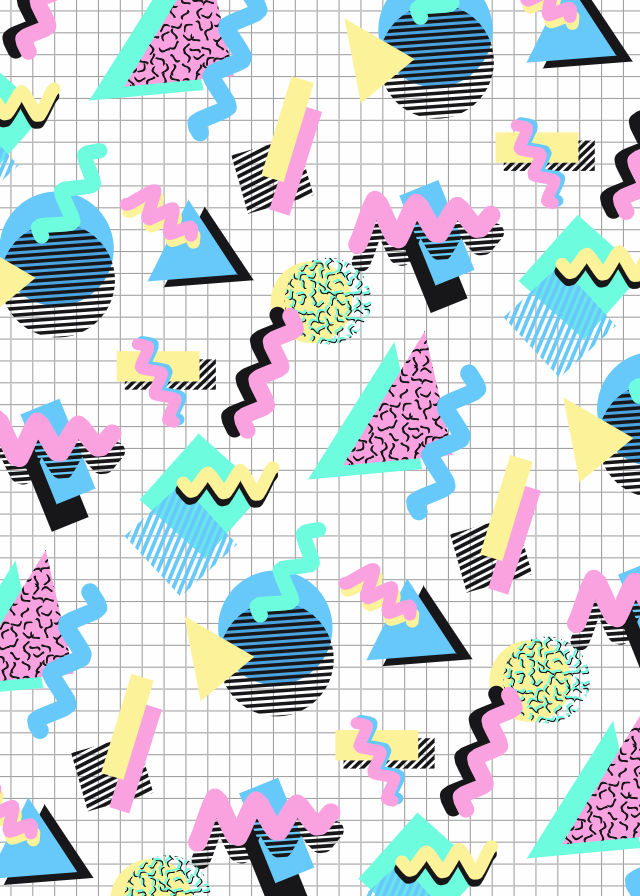
A Shadertoy shader for this pattern:

```glsl
// Retro geometric shapes, squiggles and hatching on a tilted square lattice over graph paper.

const float TAU = 6.2831853;
const float HEIGHT = 768.0; // canvas height in design units, y down
const vec2 STEP_A = vec2(187.5, 324.8), STEP_B = vec2(324.8, -187.5); // lattice
const vec3 PAPER = vec3(0.995), GRID = vec3(0.62), INK = vec3(0.09, 0.09, 0.1);
const vec3 BLUE = vec3(0.4, 0.79, 0.98), DEEP_BLUE = vec3(0.29, 0.64, 0.87);
const vec3 PINK = vec3(0.98, 0.63, 0.88), MINT = vec3(0.43, 0.99, 0.87);
const vec3 YELLOW = vec3(0.99, 0.95, 0.6);

vec2 hash2(vec2 p) {
  return fract(sin(vec2(dot(p, vec2(127.1, 311.7)), dot(p, vec2(269.5, 183.3)))) * 4375.85);
}

// Moves p into the lattice cell centred on (x, y).
vec2 wrapCell(vec2 p, float x, float y) {
  vec2 c = vec2(x, y), d = p - c;
  vec2 k = vec2(dot(d, STEP_A), dot(d, STEP_B)) / dot(STEP_A, STEP_A);
  k -= round(k);
  return c + STEP_A * k.x + STEP_B * k.y;
}

float segment(vec2 p, vec2 a, vec2 b) {
  vec2 d = b - a;
  return length(p - a - d * clamp(dot(p - a, d) / dot(d, d), 0.0, 1.0));
}

float disc(vec2 p, float x, float y, float r) { return length(p - vec2(x, y)) - r; }

// Box running from ends.xy to ends.zw.
float bar(vec2 p, vec4 ends, float halfWidth) {
  vec2 d = ends.zw - ends.xy, u = normalize(d), q = p - 0.5 * (ends.xy + ends.zw);
  vec2 e = abs(vec2(dot(q, u), dot(q, vec2(-u.y, u.x)))) - vec2(0.5 * length(d), halfWidth);
  return max(e.x, e.y);
}

float edge(vec2 p, vec2 a, vec2 b) {
  vec2 d = normalize(b - a);
  return dot(p - a, vec2(d.y, -d.x));
}

float triangle(vec2 p, vec4 ab, vec2 c) {
  vec2 a = ab.xy, b = ab.zw;
  float s = -sign(edge(c, a, b));
  return max(max(s * edge(p, a, b), s * edge(p, b, c)), s * edge(p, c, a));
}

// Rounded zigzag stroke; shape holds start swing, end swing, wave count, phase.
float squiggle(vec2 p, vec4 ends, vec4 shape, float radius) {
  vec2 a = ends.xy, b = ends.zw, n = normalize(vec2(a.y - b.y, b.x - a.x)), last;
  float best = 1e5;
  for (int i = 0; i <= 36; i++) {
    float t = float(i) / 36.0;
    float swing = asin(0.95 * sin(TAU * shape.z * t + shape.w)) / 1.25;
    vec2 q = mix(a, b, t) + n * swing * mix(shape.x, shape.y, t);
    if (i > 0) best = min(best, segment(p, last, q));
    last = q;
  }
  return best - radius;
}

float hatch(vec2 p, float angle, float period, float width) {
  float t = dot(p, vec2(cos(angle), sin(angle))) / period;
  return abs(fract(t) - 0.5) * period - 0.5 * width;
}

// Scattered short curved strokes.
float confetti(vec2 p, float size, float radius) {
  float best = 1e5;
  for (int k = 0; k < 9; k++) {
    vec2 id = floor(p / size) + vec2(k % 3, k / 3) - 1.0, h = hash2(id);
    vec2 q = p / size - id - 0.25 - 0.5 * h;
    float a = TAU * hash2(id + 7.3).x;
    q = mat2(cos(a), sin(a), -sin(a), cos(a)) * q;
    q.y += 0.18 * sin(q.x * 5.0 + TAU * h.y);
    best = min(best, segment(q, vec2(-0.4, 0), vec2(0.4, 0)));
  }
  return best * size - radius;
}

void paint(inout vec3 col, vec3 ink, float d, float px) {
  col = mix(col, ink, clamp(0.5 - d / px, 0.0, 1.0));
}

// Squiggle over a shifted copy of itself.
void twin(inout vec3 col, vec3 under, vec3 over, vec2 p, vec2 shift, vec4 ends, vec4 shape, float r, float px) {
  paint(col, under, squiggle(p - shift, ends, shape, r), px);
  paint(col, over, squiggle(p, ends, shape, r), px);
}

void mainImage(out vec4 fragColor, in vec2 fragCoord) {
  float px = HEIGHT / iResolution.y, d, base;
  vec2 p = vec2(fragCoord.x, iResolution.y - fragCoord.y) * px, q;
  vec3 col = PAPER;
  paint(col, GRID, min(hatch(p, 0.0, 18.75, 0.9), hatch(p, TAU / 4.0, 18.75, 0.9)), px);

  // Blue and hatched discs, yellow triangle, mint squiggle
  q = wrapCell(p, 225.0, 535.0);
  base = disc(q, 236.0, 538.0, 49.0);
  d = disc(q, 237.0, 565.0, 49.0);
  paint(col, BLUE, base, px);
  paint(col, DEEP_BLUE, max(d, base), px);
  paint(col, INK, max(d, hatch(q, 1.5, 5.6, 3.0)), px);
  paint(col, YELLOW, triangle(q, vec4(158, 528, 218, 563), vec2(172, 601)), px);
  paint(col, MINT, squiggle(q, vec4(273, 454, 228, 530), vec4(9, 12, 2.4, 0), 6.5), px);

  // Blue triangle with shadow, pink squiggle
  q = wrapCell(p, 350.0, 530.0);
  paint(col, INK, triangle(q, vec4(363, 502, 328, 571), vec2(405, 565)), px);
  paint(col, BLUE, triangle(q, vec4(349, 496, 314, 566), vec2(391, 560)), px);
  twin(col, YELLOW, PINK, q, vec2(2, 6), vec4(304, 490, 350, 528), vec4(13, 7, 2.7, 1.5), 5.5, px);

  // Mint and patterned triangles, blue squiggle
  q = wrapCell(p, 340.0, 360.0);
  paint(col, MINT, triangle(q, vec4(338, 293, 264, 411), vec2(362, 402)), px);
  d = triangle(q, vec4(364, 284, 294, 399), vec2(388, 390));
  paint(col, PINK, d, px);
  paint(col, INK, max(d, confetti(q, 9.5, 1.0)), px);
  paint(col, BLUE, squiggle(q, vec4(402, 320, 364, 440), vec4(11, 11, 2.9, 3.14), 7.5), px);

  // Hatched block under two bars
  q = wrapCell(p, 430.0, 455.0);
  d = bar(q, vec4(393, 483, 449, 467), 26.0);
  paint(col, INK, max(d, hatch(q, 1.1, 5.6, 3.2)), px);
  paint(col, PINK, bar(q, vec4(455, 418, 427, 507), 9.0), px);
  paint(col, YELLOW, bar(q, vec4(447, 393, 421, 478), 10.0), px);

  // Blue block with shadow, pink wave with hatched echo
  q = wrapCell(p, 365.0, 210.0);
  paint(col, INK, bar(q, vec4(356, 190, 385, 262), 17.0), px);
  paint(col, BLUE, bar(q, vec4(359, 161, 390, 238), 18.0), px);
  vec4 ends = vec4(306, 190, 421, 187), shape = vec4(20, 8, 3.3, 1.7);
  d = squiggle(q - vec2(3, 15), ends, shape, 8.0);
  paint(col, INK, max(d, hatch(q, 1.5, 5.2, 3.2)), px);
  paint(col, PINK, squiggle(q, ends, shape, 8.0), px);

  // Mint and hatched diamonds, yellow squiggle
  q = wrapCell(p, 172.0, 440.0);
  base = bar(q, vec4(145, 400, 201, 450), 38.0);
  d = bar(q, vec4(131, 437, 179, 489), 33.0);
  paint(col, MINT, base, px);
  paint(col, mix(MINT, BLUE, 0.5), max(d, base), px);
  paint(col, BLUE, max(d, hatch(q, 0.4, 6.0, 3.2)), px);
  twin(col, INK, YELLOW, q, vec2(-1, 6), vec4(157, 414, 234, 413), vec4(7, 12, 2.75, 0), 5.5, px);

  // Yellow and speckled discs, doubled zigzag
  q = wrapCell(p, 250.0, 300.0);
  paint(col, YELLOW, disc(q, 267.0, 259.0, 35.0), px);
  d = disc(q, 281.0, 258.0, 37.0);
  paint(col, MINT, max(d, confetti(q + 1.5, 8.0, 1.1)), px);
  paint(col, INK, max(d, confetti(q, 8.0, 0.6)), px);
  twin(col, INK, PINK, q, vec2(-11, -1), vec4(249, 271, 212, 369), vec4(8, 8, 3, 3.14), 7.0, px);

  // Yellow block, hatched shadow, doubled squiggle
  q = wrapCell(p, 140.0, 325.0);
  d = bar(q, vec4(107, 321, 185, 321), 13.0);
  paint(col, INK, max(d, hatch(q, 0.8, 5.2, 3.0)), px);
  paint(col, YELLOW, bar(q, vec4(100, 314, 171, 314), 13.0), px);
  twin(col, BLUE, PINK, q, vec2(4, -2), vec4(118, 295, 152, 360), vec4(7, 7, 2.9, 3.14), 5.0, px);
  fragColor = vec4(col, 1.0);
}
```
